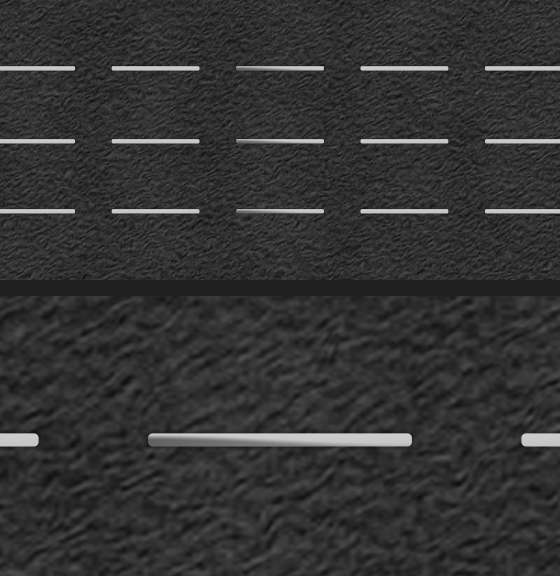
Top: the whole. Bottom: its middle third, enlarged.
Give the GLSL for this texture, as a WebGL 2 fragment shader.

```glsl
#version 300 es
precision highp float;
// Dark embossed asphalt with three rows of pale dashes, the middle column worn.

#define DASH_PERIOD 0.4444
#define DASH_HALF vec2(0.1570, 0.0078)
#define CORNER 0.0055
#define ROW_MIDDLE 0.4953
#define ROW_STEP 0.2552
#define ROW_DRIFT 0.0052
#define GRAIN_SCALE vec2(62.0, 135.0)
#define GRAIN_ANGLE 0.55
#define GRAIN_DEPTH 0.115
#define SPECK_DEPTH 0.085

uniform vec2 u_resolution;
out vec4 outColor;

const vec3 ASPHALT = vec3(0.188);
const vec3 PAINT = vec3(0.785);
const vec3 WORN = vec3(0.38);

float hash(vec2 p) {
    vec3 q = fract(vec3(p.xyx) * 0.1031);
    q += dot(q, q.yzx + 33.33);
    return fract((q.x + q.y) * q.z);
}

float noise(vec2 p) {
    vec2 i = floor(p);
    vec2 f = fract(p);
    f = f * f * (3.0 - 2.0 * f);
    float low = mix(hash(i), hash(i + vec2(1.0, 0.0)), f.x);
    float high = mix(hash(i + vec2(0.0, 1.0)), hash(i + 1.0), f.x);
    return mix(low, high, f.y);
}

float roundedBox(vec2 p, vec2 halfSize, float radius) {
    vec2 d = abs(p) - halfSize + radius;
    return length(max(d, 0.0)) + min(max(d.x, d.y), 0.0) - radius;
}

// Slanted, slightly wavy ridges lit from one side.
vec3 asphalt(vec2 p) {
    float bend = GRAIN_ANGLE;
    mat2 turn = mat2(cos(bend), -sin(bend), sin(bend), cos(bend));
    vec2 warp = vec2(noise(p * 28.0), noise(p * 28.0 + 71.0)) - 0.5;
    vec2 q = turn * (p + 0.018 * warp) * GRAIN_SCALE + 400.0;
    float ridge = noise(q) - noise(q + vec2(0.35, 0.9));
    float speck = noise(p * vec2(150.0, 190.0) + 900.0) - 0.5;
    float broad = noise(p * 9.0 + 50.0) - 0.5;
    float columnTone = 0.006 * cos(6.28319 * p.x / DASH_PERIOD);
    return ASPHALT + GRAIN_DEPTH * ridge + SPECK_DEPTH * speck
        + 0.025 * broad + columnTone;
}

// Paint of one dash; a wedge along the lower left is rubbed off when worn.
vec3 dashPaint(vec2 p, float worn, float pixel) {
    vec2 uv = p / DASH_HALF;
    float along = 0.5 + 0.5 * uv.x;
    float wedgeTop = mix(0.45, -0.95, smoothstep(0.0, 1.0, along));
    float softness = 0.35 + pixel / DASH_HALF.y;
    float wedge = 1.0 - smoothstep(wedgeTop - softness, wedgeTop + softness, uv.y);
    wedge *= 1.0 - 0.6 * along;
    vec3 paint = PAINT + 0.02 * uv.y;
    return mix(paint, WORN, worn * wedge);
}

void main() {
    vec2 p = gl_FragCoord.xy / u_resolution.y;
    p.x -= 0.5 * u_resolution.x / u_resolution.y;
    float pixel = 1.0 / u_resolution.y;

    vec3 color = asphalt(p);

    // Repeat across the width and keep to the three rows.
    float column = floor(p.x / DASH_PERIOD + 0.5);
    float row = clamp(floor((p.y - ROW_MIDDLE) / ROW_STEP + 0.5), -1.0, 1.0);
    float rowY = ROW_MIDDLE + ROW_STEP * row + ROW_DRIFT * row * row;
    vec2 local = p - vec2(column * DASH_PERIOD, rowY);
    float worn = 1.0 - step(0.5, abs(column));

    // Faint dark rim, then the smooth-edged dash.
    float d = roundedBox(local, DASH_HALF, CORNER);
    color *= 1.0 - 0.25 * (1.0 - smoothstep(0.0, 0.006, d));
    float cover = 1.0 - smoothstep(-0.6 * pixel, 0.6 * pixel, d);
    color = mix(color, dashPaint(local, worn, pixel), cover);

    outColor = vec4(clamp(color, 0.0, 1.0), 1.0);
}
```
